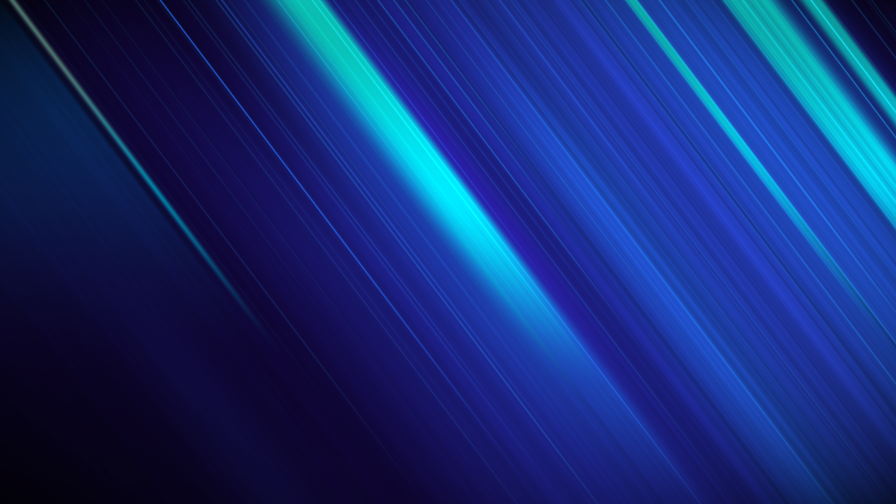
A WebGL 1 fragment shader for this background:

```glsl
precision highp float;
// Diagonal light beams over a deep indigo field, falling to the lower right.
// A sheared coordinate s runs across the beams and t runs down them;
// soft bands, layered sine ribs and cellular hairlines are stacked in s.
uniform vec2 u_resolution;

const float SHEAR = 0.757;
const vec3 NIGHT = vec3(0.065, 0.025, 0.235);
const vec3 HAZE = vec3(0.04, 0.18, 0.41);
const vec3 INDIGO = vec3(0.11, 0.12, 0.52);
const vec3 ROYAL = vec3(0.14, 0.24, 0.72);
const vec3 AZURE = vec3(0.12, 0.40, 0.88);
const vec3 VIOLET = vec3(0.19, 0.11, 0.72);
const vec3 TEAL = vec3(0.04, 0.74, 0.69);
const vec3 CYAN = vec3(0.00, 0.92, 1.00);

float hash(float n) {
  return fract(sin(n * 127.1) * 4375.85);
}

float glow(float s, float center, float width) {
  float d = (s - center) / width;
  return exp(-d * d);
}

// Band between two edges, each with its own softness
float band(float s, float left, float right, float softL, float softR) {
  return smoothstep(left - softL, left + softL, s)
       * (1.0 - smoothstep(right - softR, right + softR, s));
}

float fadeOut(float t, float start, float end) {
  return 1.0 - smoothstep(start, end, t);
}

// Layered sines across the beams, roughly -1 to 1
float ribs(float s) {
  float sum = 0.0;
  float freq = 43.0;
  float amp = 0.36;
  for (int i = 0; i < 5; i++) {
    sum += amp * sin(s * freq + 2.0 * sin(s * freq * 0.37 + float(i)));
    freq *= 1.83;
    amp *= 0.85;
  }
  return sum;
}

// One random hairline per cell, each fading at its own depth
float hairlines(float s, float t, float cells, float width) {
  float id = floor(s * cells);
  float center = (id + 0.2 + 0.6 * hash(id + 3.7)) / cells;
  float strength = pow(hash(id + 19.3), 3.0);
  float reach = 0.4 + 0.8 * hash(id + 41.9);
  return strength * glow(s, center, width) * fadeOut(t, reach - 0.4, reach);
}

// Broad colour masses behind the beams
vec3 backdrop(float s, float t) {
  float body = smoothstep(0.02, 0.42, s)
             * mix(smoothstep(0.0, 0.55, t), 1.0, smoothstep(0.35, 0.6, s));
  vec3 col = mix(NIGHT, INDIGO, body);
  col = mix(col, HAZE, fadeOut(s, -0.01, 0.02) * fadeOut(t, 0.12, 0.75));
  col = mix(col, INDIGO, 0.35 * glow(s, -0.2, 0.08) * smoothstep(0.4, 0.8, t));
  col = mix(col, ROYAL, 0.85 * band(s, 0.88, 1.6, 0.16, 0.08));
  col = mix(col, AZURE, 0.55 * glow(s, 0.89, 0.09) * smoothstep(0.0, 0.4, t));
  col = mix(col, AZURE, 0.45 * band(s, 1.18, 1.58, 0.1, 0.04));
  return mix(col, NIGHT * 1.4, 0.8 * smoothstep(1.63, 1.69, s));
}

void main() {
  vec2 uv = gl_FragCoord.xy / u_resolution;
  float t = 1.0 - uv.y;
  float s = gl_FragCoord.x / u_resolution.y - SHEAR * t;
  float hair = max(0.0022, 0.7 / u_resolution.y);
  float rib = ribs(s);

  // Ribbed backdrop with darkened corners
  vec3 col = backdrop(s, t);
  float texture1 = mix(0.07, 0.17, smoothstep(0.3, 1.0, s));
  col *= 1.0 + texture1 * rib;
  vec2 p = uv - 0.5;
  float r2 = dot(p, p) * 2.0;
  col *= 1.0 - 0.75 * r2 * r2;
  col *= 1.0 - 0.5 * fadeOut(length(uv * vec2(1.0, 0.8)), 0.0, 0.55);

  // Main beam: blue skirt, violet rim, bright core
  float skirt = band(s, 0.5, 0.645, 0.17, 0.025);
  col = mix(col, AZURE, (0.75 + 0.12 * rib) * skirt
      * smoothstep(-0.2, 0.35, t) * fadeOut(t, 0.6, 1.08));
  col = mix(col, VIOLET, 0.6 * glow(s, 0.665, 0.03)
      * smoothstep(0.0, 0.3, t) * fadeOut(t, 0.45, 0.85));
  vec3 beamColor = mix(TEAL, CYAN, smoothstep(0.02, 0.4, t));
  float core = band(s, 0.545, 0.642, 0.045, 0.014);
  col = mix(col, beamColor, core * fadeOut(t + 0.05 * rib, 0.38, 0.78));

  // Right-hand beams
  float wide = band(s, 1.435, 1.535, 0.012, 0.025);
  wide *= 0.86 + 0.18 * rib;
  col = mix(col, beamColor, clamp(wide, 0.0, 1.0) * fadeOut(t, 0.3, 0.75));
  float slim = band(s, 1.59, 1.632, 0.012, 0.008);
  col = mix(col, beamColor, 0.8 * slim * fadeOut(t, 0.2, 0.6));
  float ray = band(s, 1.242, 1.264, 0.009, 0.005);
  col = mix(col, beamColor, 0.85 * ray * fadeOut(t, 0.2, 0.72));

  // Lone pale streak on the left with a dark companion edge
  col *= 1.0 - 0.4 * glow(s, 0.006, 0.007) * fadeOut(t, 0.3, 0.7);
  vec3 paleColor = mix(vec3(0.32, 0.48, 0.45), vec3(0.0, 0.55, 0.68),
                       smoothstep(0.1, 0.4, t));
  col = mix(col, paleColor, 0.9 * glow(s, 0.024, 0.007) * fadeOut(t, 0.35, 0.72));

  // Hairlines, sparse on the dark side and dense on the bright side
  float lines = 0.55 * hairlines(s, t, 17.0, hair)
              + 0.35 * hairlines(s + 5.0, t, 43.0, hair);
  col += lines * vec3(0.05, 0.5, 0.6) * smoothstep(0.0, 0.6, s + 0.15);
  float accents = glow(s, 0.318, hair) + 0.6 * glow(s, 0.44, hair);
  col = mix(col, AZURE * 1.1, 0.7 * accents * fadeOut(t, 0.45, 1.0));

  gl_FragColor = vec4(clamp(col, 0.0, 1.0), 1.0);
}
```
